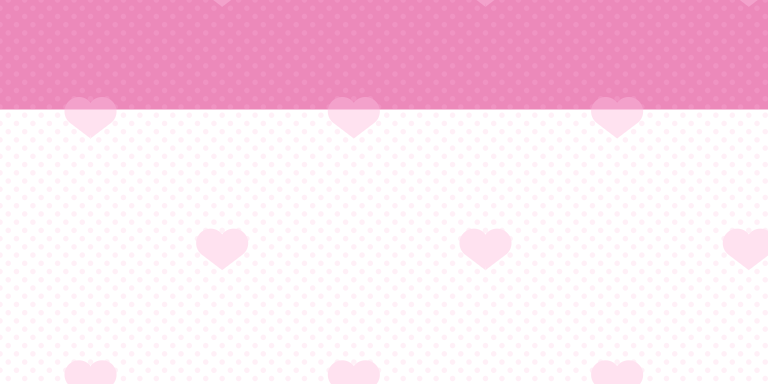
This pattern is drawn by a Shadertoy shader. Its source:

```glsl
// Pink banner above a white page, covered by staggered polka dots and hearts.

const float TILE = 0.6857;          // heart repeat, in canvas heights
const float DOTS_PER_TILE = 16.0;
const float DOT_RADIUS = 0.165;     // in dot repeats
const float BANNER_HEIGHT = 0.2852; // in canvas heights

const vec2 HEART_TIP = vec2(0.34375, 0.526);  // in tiles, from the top left
const vec2 LOBE_CENTER = vec2(0.0437, 0.1025); // from the tip, in tiles
const float LOBE_RADIUS = 0.0551;

const vec3 PAGE = vec3(1.0);
const vec3 PAGE_DOT = vec3(1.0, 0.94, 0.97);
const vec3 PAGE_HEART = vec3(1.0, 0.885, 0.94);
const vec3 BANNER = vec3(0.925, 0.537, 0.73);
const vec3 BANNER_DOT = vec3(0.94, 0.575, 0.76);
const vec3 BANNER_HEART = vec3(0.953, 0.63, 0.798);

// Offset from the nearest integer lattice point
vec2 nearestCell(vec2 p) {
    return fract(p + 0.5) - 0.5;
}

// Antialiased coverage of a signed distance
float coverage(float dist, float pixel) {
    return clamp(0.5 - dist / pixel, 0.0, 1.0);
}

// Heart with its tip at the origin: a round lobe tapering to the tip, mirrored
float heartDistance(vec2 p, vec2 lobe, float radius) {
    p.x = abs(p.x);
    float len = length(lobe);
    vec2 axis = lobe / len;
    vec2 q = vec2(abs(p.x * axis.y - p.y * axis.x), dot(p, axis));
    float s = radius / len;
    float c = sqrt(1.0 - s * s);
    float along = s * q.x + c * q.y;
    if (along < 0.0) return length(q);
    if (along > c * len) return length(q - vec2(0.0, len)) - radius;
    return c * q.x - s * q.y;
}

// Two dot lattices, shifted by half a repeat
float dotsDistance(vec2 p, float radius) {
    float a = length(nearestCell(p - vec2(0.5, 0.0)));
    float b = length(nearestCell(p - vec2(0.0, 0.5)));
    return min(a, b) - radius;
}

// Two heart lattices, shifted by half a tile; y points down
float heartsDistance(vec2 p, vec2 tip) {
    vec2 flip = vec2(1.0, -1.0);
    vec2 a = nearestCell(p - tip) * flip;
    vec2 b = nearestCell(p - tip - 0.5) * flip;
    return min(heartDistance(a, LOBE_CENTER, LOBE_RADIUS),
               heartDistance(b, LOBE_CENTER, LOBE_RADIUS));
}

// Hearts over dots over a base colour
vec3 layer(vec3 base, vec3 dotColor, vec3 heartColor, float dots, float hearts) {
    return mix(mix(base, dotColor, dots), heartColor, hearts);
}

void mainImage(out vec4 fragColor, in vec2 fragCoord) {
    float pixel = 1.0 / iResolution.y;
    vec2 p = vec2(fragCoord.x, iResolution.y - fragCoord.y) * pixel;

    // Pattern masks
    vec2 tile = p / TILE;
    float tilePixel = pixel / TILE;
    float dots = coverage(dotsDistance(tile * DOTS_PER_TILE, DOT_RADIUS),
                          tilePixel * DOTS_PER_TILE);
    float hearts = coverage(heartsDistance(tile, HEART_TIP), tilePixel);

    // Page and banner
    vec3 page = layer(PAGE, PAGE_DOT, PAGE_HEART, dots, hearts);
    vec3 banner = layer(BANNER, BANNER_DOT, BANNER_HEART, dots, hearts);
    float inBanner = coverage(p.y - BANNER_HEIGHT, pixel);
    fragColor = vec4(mix(page, banner, inBanner), 1.0);
}
```
